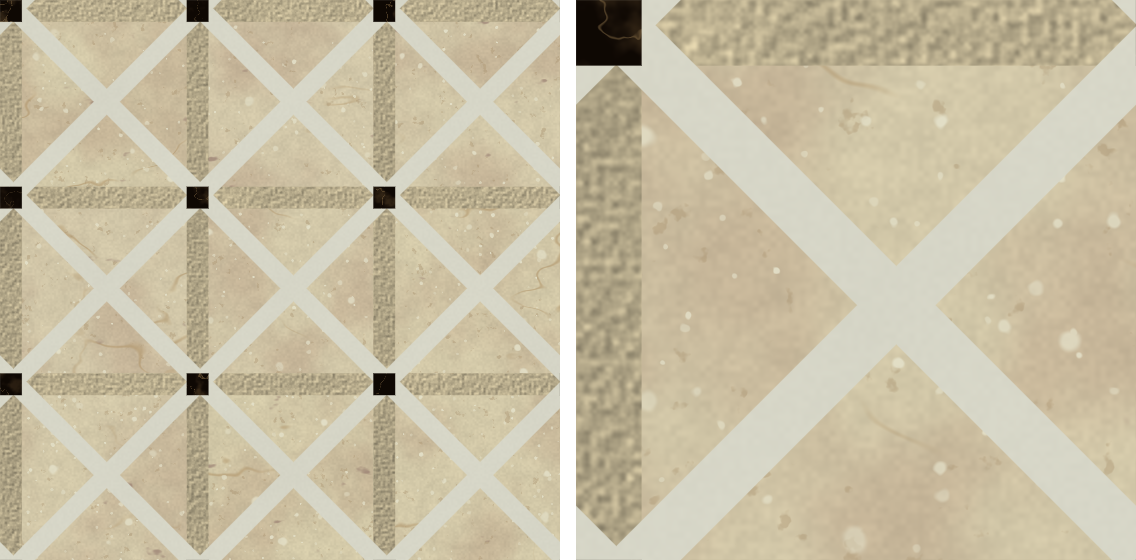
Left: the whole. Right: its middle third, enlarged.
A Shadertoy shader for this pattern:

```glsl
#define TILES 3.0
#define STRIP_CENTRE 0.0586
#define STRIP_HALF 0.0586
#define BAND_HALF 0.0495
#define FALL_SHIFT 0.027
#define RISE_SHIFT 0.117
#define GRAIN_SCALE 78.0
#define CREAM vec3(0.825, 0.785, 0.660)
#define ROSE vec3(0.775, 0.710, 0.595)
#define BAND_COLOR vec3(0.840, 0.838, 0.780)
#define STRIP_COLOR vec3(0.700, 0.655, 0.535)
#define DARK_COLOR vec3(0.055, 0.030, 0.012)

float hash(vec2 p) {
    vec3 q = fract(vec3(p.xyx) * 0.1031);
    q += dot(q, q.yzx + 33.33);
    return fract((q.x + q.y) * q.z);
}

float noise(vec2 p) {
    vec2 i = floor(p), f = fract(p);
    f = f * f * (3.0 - 2.0 * f);
    return mix(mix(hash(i), hash(i + vec2(1, 0)), f.x),
               mix(hash(i + vec2(0, 1)), hash(i + vec2(1, 1)), f.x), f.y);
}

float fbm(vec2 p) {
    float sum = 0.0, amp = 0.533;
    for (int i = 0; i < 4; i++) {
        sum += amp * noise(p);
        p = mat2(1.6, 1.2, -1.2, 1.6) * p + 7.3;
        amp *= 0.5;
    }
    return sum;
}

// Distance to the nearest line of a unit-spaced family
float lineDist(float x) { return abs(fract(x + 0.5) - 0.5); }

float inside(float dist, float halfWidth, float aa) {
    return 1.0 - smoothstep(-aa, aa, dist - halfWidth);
}

// Thin contour of a noise field
float vein(vec2 p, float width) {
    return 1.0 - smoothstep(0.0, width, abs(fbm(p) - 0.5));
}

// Sparse pale flecks at several sizes
float flecks(vec2 p) {
    float mask = 0.0;
    for (int i = 0; i < 3; i++) {
        vec2 g = p * (8.0 + 8.0 * float(i)) + 31.0 * float(i);
        vec2 id = floor(g);
        vec2 centre = 0.3 + 0.4 * vec2(hash(id + 5.1), hash(id + 9.7));
        float radius = 0.07 + 0.15 * hash(id + 2.3);
        float d = length(fract(g) - centre) + 0.12 * (noise(g * 5.0) - 0.5);
        float present = step(0.90, hash(id + 14.6)) * (0.4 + 0.6 * hash(id + 3.9));
        mask = max(mask, present * (1.0 - smoothstep(radius * 0.6, radius + 0.05, d)));
    }
    return mask;
}

vec3 marble(vec2 p, vec2 id) {
    vec2 q = p + id * 13.7;
    vec3 c = mix(CREAM, ROSE, smoothstep(0.32, 0.80, fbm(q * 3.0)));
    c += vec3(0.012, 0.020, 0.0) * (hash(id + 4.4) - 0.5);
    c *= 1.0 + 0.08 * (fbm(q * 18.0) - 0.5) + 0.05 * (noise(q * 95.0) - 0.5);
    float patches = smoothstep(0.52, 0.72, noise(q * 2.7 + 40.0));
    c = mix(c, vec3(0.69, 0.58, 0.41), 0.55 * patches * vein(q * vec2(1.6, 2.6) + 9.0, 0.016));
    // Small mauve stains and brown pits
    float stain = smoothstep(0.77, 0.86, fbm(q * vec2(6.0, 11.0) + 61.0));
    c = mix(c, vec3(0.56, 0.45, 0.41), 0.6 * stain);
    c = mix(c, vec3(0.66, 0.57, 0.43), 0.4 * smoothstep(0.72, 0.82, fbm(q * 26.0)));
    return mix(c, vec3(0.90, 0.89, 0.80), 0.85 * flecks(q));
}

// Embossed grain lit from the upper left
vec3 roughStone(vec2 p) {
    vec2 g = p * GRAIN_SCALE;
    float relief = noise(g + 0.45) - noise(g - 0.45);
    float tone = 0.23 * relief + 0.10 * (noise(g * 1.7) - 0.5) + 0.10 * (fbm(p * 4.0) - 0.5);
    return STRIP_COLOR * (1.0 + tone);
}

vec3 darkStone(vec2 p, vec2 id) {
    vec2 q = p * 12.0 + id * 19.1;
    float amount = 0.25 + 0.75 * hash(id + 8.2);
    vec3 c = mix(DARK_COLOR, vec3(0.29, 0.22, 0.13), 0.8 * amount * smoothstep(0.48, 0.78, fbm(q)));
    return mix(c, vec3(0.52, 0.42, 0.27), 0.7 * amount * vein(q * 0.9 + 23.0, 0.022));
}

void mainImage(out vec4 fragColor, in vec2 fragCoord) {
    vec2 uv = fragCoord / iResolution.y;
    vec2 p = vec2(uv.x, 1.0 - uv.y) * TILES;
    vec2 id = floor(p);
    float aa = 0.75 * TILES / iResolution.y;

    float dx = lineDist(p.x - STRIP_CENTRE);
    float dy = lineDist(p.y - STRIP_CENTRE);
    vec3 color = marble(p, id);

    // Textured strips, the upright ones slightly darker
    float upright = inside(dx, STRIP_HALF, aa);
    float level = inside(dy, STRIP_HALF, aa);
    color = mix(color, roughStone(p) * mix(1.02, 0.97, upright), max(upright, level));

    // Crossing diagonal bands
    float falling = lineDist(p.x - p.y - FALL_SHIFT);
    float rising = lineDist(p.x + p.y - RISE_SHIFT);
    float band = inside(min(falling, rising) * 0.7071, BAND_HALF, aa);
    vec3 bandColor = BAND_COLOR * (1.0 + 0.015 * (noise(p * 90.0) - 0.5) + 0.025 * (fbm(p * 2.0) - 0.5));
    color = mix(color, bandColor, band);

    // Dark inlays at the strip crossings
    color = mix(color, darkStone(p, id), inside(max(dx, dy), STRIP_HALF, aa));
    fragColor = vec4(color, 1.0);
}
```
